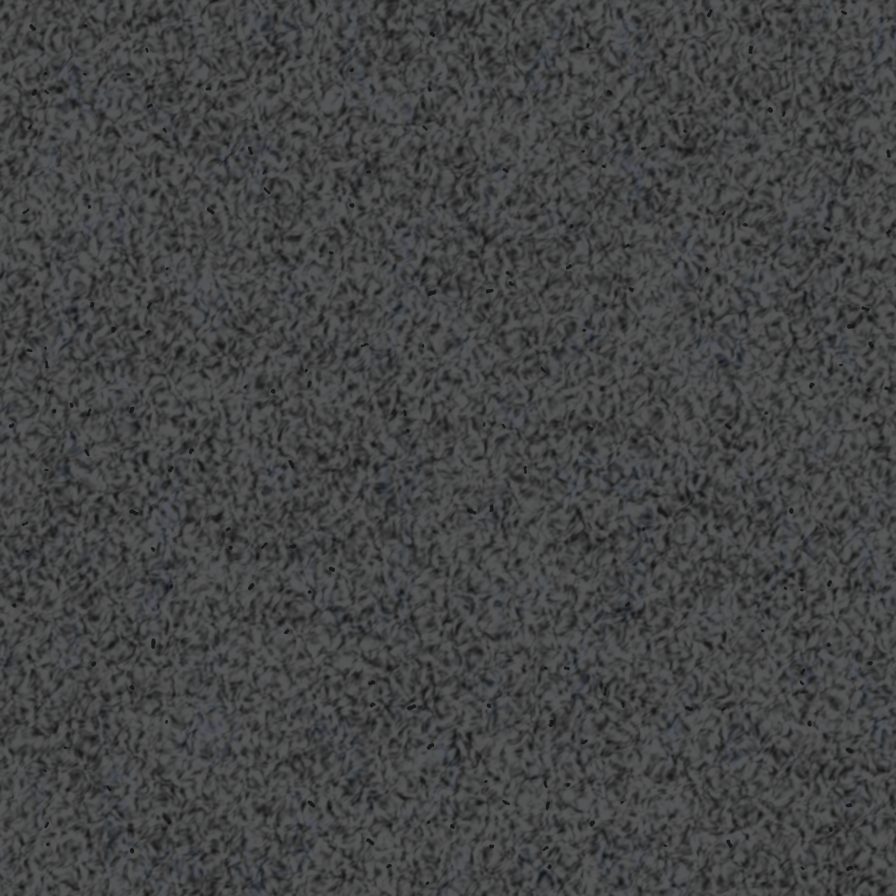
Write a Shadertoy shader that draws this texture.

```glsl
const vec3 STONE_TINT = vec3(0.994, 1.0, 1.012);
const vec3 BLUE_SHIFT = vec3(-0.016, -0.001, 0.018);
const vec3 PIT_COLOR = vec3(0.075, 0.077, 0.08);
const float NOISE_DEVIATION = 0.215;

vec2 hash2(vec2 cell) {
    vec3 h = fract(cell.xyx * vec3(0.1031, 0.1030, 0.0973));
    h += dot(h, h.yzx + 33.33);
    return fract((h.xx + h.yz) * h.zy);
}

vec2 unitVector(float turn) {
    float angle = 6.28319 * turn;
    return vec2(cos(angle), sin(angle));
}

float cornerSlope(vec2 cell, vec2 local, vec2 corner) {
    return dot(unitVector(hash2(cell + corner).x), local - corner);
}

float gradientNoise(vec2 p) {
    vec2 cell = floor(p);
    vec2 f = p - cell;
    vec2 w = f * f * f * (f * (f * 6.0 - 15.0) + 10.0);
    float low = mix(cornerSlope(cell, f, vec2(0, 0)), cornerSlope(cell, f, vec2(1, 0)), w.x);
    float high = mix(cornerSlope(cell, f, vec2(0, 1)), cornerSlope(cell, f, vec2(1, 1)), w.x);
    return mix(low, high, w.y);
}

// Noise whose grains are stretched along a tilted axis
float grainLayer(vec2 p, float tilt, vec2 frequency, float offset) {
    float c = cos(tilt), s = sin(tilt);
    return gradientNoise(mat2(c, s, -s, c) * p * frequency.x * vec2(1.0, frequency.y / frequency.x) + offset);
}

// Sum of layers, scaled to roughly unit deviation
float grainField(vec2 p) {
    vec2 warp = vec2(gradientNoise(p * 42.0 + 7.0), gradientNoise(p * 42.0 + 91.0));
    vec2 q = p + 0.006 * warp;
    float grains = 0.62 * grainLayer(q, 0.38, vec2(122.0, 84.0), 13.0);
    grains += 0.56 * grainLayer(q, -0.30, vec2(138.0, 92.0), 57.0);
    grains += 0.45 * grainLayer(q, 0.85, vec2(205.0, 165.0), 131.0);
    grains += 0.24 * gradientNoise(p * 24.0 + 211.0);
    grains += 0.10 * gradientNoise(p * 6.0 + 37.0);
    return grains / NOISE_DEVIATION;
}

// Light grains flatten into a plateau while dark ones keep falling
float grainShade(float level) {
    return max(0.34 - 0.03 * log(1.0 + exp(2.0 * (1.01 - level))), 0.10);
}

float segmentDistance(vec2 p, vec2 halfSpan) {
    float t = clamp(dot(p, halfSpan) / dot(halfSpan, halfSpan), -1.0, 1.0);
    return length(p - t * halfSpan);
}

// Sparse short pits, at most one per cell
float pitMask(vec2 p, float cells, float share, float blur) {
    vec2 cell = floor(p * cells);
    vec2 place = hash2(cell + 17.0);
    vec2 traits = hash2(cell + 83.0);
    vec2 center = (cell + 0.25 + 0.5 * place) / cells;
    vec2 halfSpan = unitVector(traits.x) * mix(0.0004, 0.0034, traits.y * traits.y);
    float radius = mix(0.0012, 0.0023, place.x);
    float wobble = 0.0012 * gradientNoise(p * 260.0);
    float d = segmentDistance(p - center, halfSpan) + wobble - radius;
    float present = step(hash2(cell + 149.0).x, share);
    return present * (1.0 - smoothstep(-blur, blur, d));
}

void mainImage(out vec4 fragColor, in vec2 fragCoord) {
    vec2 p = fragCoord / iResolution.y;
    float blur = max(0.0009, 0.75 / iResolution.y);

    // Stone grains
    vec3 color = grainShade(grainField(p)) * STONE_TINT;

    // Faint bluish patches
    float patches = smoothstep(0.10, 0.42, gradientNoise(p * vec2(19.0, 14.0) + 301.0));
    float flecks = smoothstep(-0.15, 0.3, gradientNoise(p * vec2(78.0, 56.0) + 401.0));
    color += BLUE_SHIFT * patches * flecks;

    // Dark pits
    color = mix(color, PIT_COLOR, 0.9 * pitMask(p, 45.0, 0.08, blur));

    fragColor = vec4(color, 1.0);
}
```
